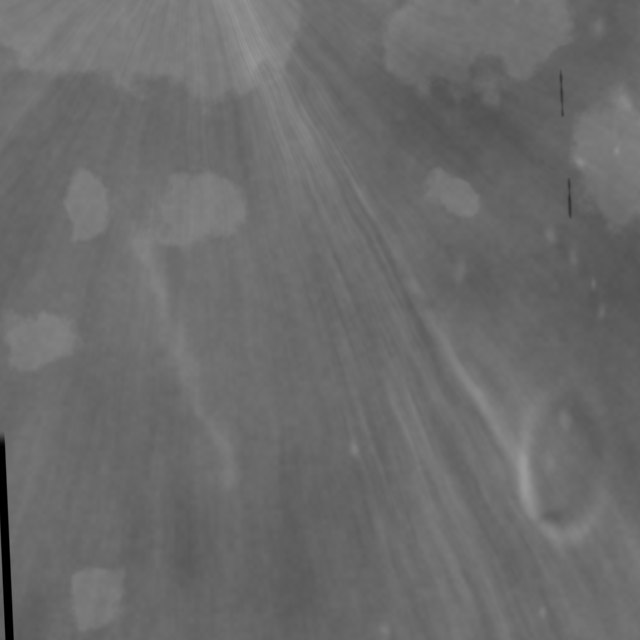
Write a WebGL 1 fragment shader that draws this texture.

```glsl
precision highp float;
uniform vec2 u_resolution;

#define BASE_GREY 0.427
#define MOTTLE 0.13
#define STREAKS 0.17
#define PATCH_LIGHT 0.062
#define BASIN_DARK 0.058
#define GRAIN 0.018
#define FAN_APEX vec2(0.30, 1.15)
#define FLECKS 14

float hash(vec2 p) {
  vec3 q = fract(p.xyx * vec3(0.1031, 0.1030, 0.0973));
  q += dot(q, q.yzx + 33.33);
  return fract((q.x + q.y) * q.z);
}

float noise(vec2 p) {
  vec2 i = floor(p), f = fract(p);
  f = f * f * (3.0 - 2.0 * f);
  return mix(mix(hash(i), hash(i + vec2(1.0, 0.0)), f.x),
             mix(hash(i + vec2(0.0, 1.0)), hash(i + 1.0), f.x), f.y);
}

float fbm(vec2 p) {
  float sum = 0.0, amp = 0.5;
  for (int i = 0; i < 5; i++) {
    sum += amp * noise(p);
    p = mat2(1.6, 1.2, -1.2, 1.6) * p + 17.3;
    amp *= 0.5;
  }
  return sum / 0.97;
}

float bell(float x, float width) {
  x /= width;
  return exp(-x * x);
}

float blob(vec2 p, vec2 center, vec2 radius) {
  vec2 d = (p - center) / radius;
  return exp(-dot(d, d));
}

float segment(vec2 p, vec2 a, vec2 b) {
  vec2 d = b - a;
  return length(p - a - d * clamp(dot(p - a, d) / dot(d, d), 0.0, 1.0));
}

void main() {
  vec2 uv = gl_FragCoord.xy / u_resolution;
  vec2 warp = vec2(fbm(uv * 9.0 + 40.0), fbm(uv * 9.0 + 80.0)) - 0.5;
  vec2 p = uv + 0.07 * warp;

  // Fan coordinates: streaks spread downward from the apex
  vec2 ray = uv + 0.018 * warp - FAN_APEX;
  float angle = atan(ray.x, -ray.y);
  float reach = length(ray);
  float band = bell(angle - 0.43, 0.15);

  // Broad mottling and dark basins
  float grey = BASE_GREY + MOTTLE * (fbm(uv * vec2(5.0, 3.5) + 3.0) - 0.5);
  float basin = blob(p, vec2(0.66, 0.84), vec2(0.09, 0.12))
              + blob(p, vec2(0.78, 0.83), vec2(0.12, 0.10))
              + blob(p, vec2(0.97, 0.95), vec2(0.08, 0.09))
              + blob(p, vec2(0.94, 0.54), vec2(0.13, 0.22))
              + 0.8 * blob(p, vec2(0.72, 0.57), vec2(0.07, 0.06))
              + 0.5 * blob(p, vec2(0.35, 0.08), vec2(0.40, 0.22))
              + 0.5 * blob(p, vec2(0.19, 0.83), vec2(0.13, 0.09));
  grey -= BASIN_DARK * min(basin, 1.3);

  // Streaks, strongest along the diagonal band
  float wide = fbm(vec2(angle * 20.0, reach * 3.0)) - 0.5;
  float fine = noise(vec2(angle * 75.0, reach * 8.0)) * 0.6
             + noise(vec2(angle * 140.0 + 9.0, reach * 13.0)) * 0.4 - 0.5;
  float lower = smoothstep(0.55, 0.1, uv.y);
  grey += STREAKS * wide * (0.35 + 0.4 * band + 0.2 * lower);
  grey += STREAKS * fine * (0.07 + 0.33 * band + 0.08 * lower);
  grey += 0.042 * band * smoothstep(1.3, 0.6, reach);

  // Bright ridges
  float ridge = bell(angle - 0.525, 0.016) * smoothstep(0.35, 0.6, reach)
              * smoothstep(1.17, 1.05, reach);
  float sideRidge = bell(segment(p, vec2(0.20, 0.65), vec2(0.37, 0.25)), 0.016);
  grey += (0.055 * ridge + 0.04 * sideRidge) * (0.5 + noise(uv * 40.0));

  // Pale patches with ragged edges
  float pale = blob(p, vec2(0.69, 0.95), vec2(0.11, 0.10))
             + blob(p, vec2(0.84, 0.96), vec2(0.06, 0.07))
             + blob(p, vec2(0.98, 0.74), vec2(0.08, 0.10))
             + blob(p, vec2(0.12, 0.97), vec2(0.20, 0.09))
             + blob(p, vec2(0.36, 0.97), vec2(0.09, 0.10))
             + blob(p, vec2(0.13, 0.69), vec2(0.035, 0.06))
             + blob(p, vec2(0.31, 0.67), vec2(0.07, 0.07))
             + blob(p, vec2(0.05, 0.46), vec2(0.06, 0.05))
             + blob(p, vec2(0.145, 0.06), vec2(0.055, 0.05))
             + blob(p, vec2(0.70, 0.69), vec2(0.05, 0.04));
  float ragged = fbm(uv * 22.0) - 0.5;
  grey += PATCH_LIGHT * smoothstep(0.30, 0.62, pale + 0.9 * ragged);

  // Oval crater with a lit lower-left rim
  vec2 fromCrater = (uv + 0.02 * warp - vec2(0.885, 0.28)) / vec2(0.06, 0.105);
  float rim = length(fromCrater);
  float lit = smoothstep(-0.5, 1.0, dot(fromCrater, vec2(-0.6, -0.8)));
  grey -= 0.03 * smoothstep(1.1, 0.7, rim);
  grey += bell(rim - 1.15, 0.16) * (0.015 + 0.06 * lit);
  grey -= 0.07 * blob(p, vec2(0.87, 0.18), vec2(0.025, 0.012));
  grey += 0.05 * blob(p, vec2(0.87, 0.27), vec2(0.013, 0.02));

  // Small pale flecks, mostly on the right
  for (int i = 0; i < FLECKS; i++) {
    float id = float(i) + 1.0;
    vec2 spot = vec2(1.0 - 0.5 * pow(hash(vec2(id, 3.7)), 1.5), hash(vec2(id, 21.3)));
    float size = 0.005 + 0.008 * hash(vec2(id, 55.1));
    grey += 0.07 * blob(uv + 0.03 * warp, spot, size * vec2(0.8, 1.4));
  }

  // Thin dark cracks and soft grain
  float crack = min(segment(uv, vec2(0.876, 0.89), vec2(0.879, 0.82)),
                    segment(uv, vec2(0.889, 0.72), vec2(0.891, 0.66)));
  grey -= 0.16 * bell(crack + 0.003 * noise(uv * 90.0), 0.003);
  grey += GRAIN * (noise(uv * 130.0) + noise(uv * 67.0) - 1.0);

  // Black sliver at the left edge
  float sliver = abs(uv.x - 0.015 + 0.045 * uv.y) - 0.006;
  grey *= 1.0 - smoothstep(0.002, -0.001, sliver) * smoothstep(0.33, 0.30, uv.y);

  gl_FragColor = vec4(vec3(clamp(grey, 0.0, 0.60)), 1.0);
}
```
